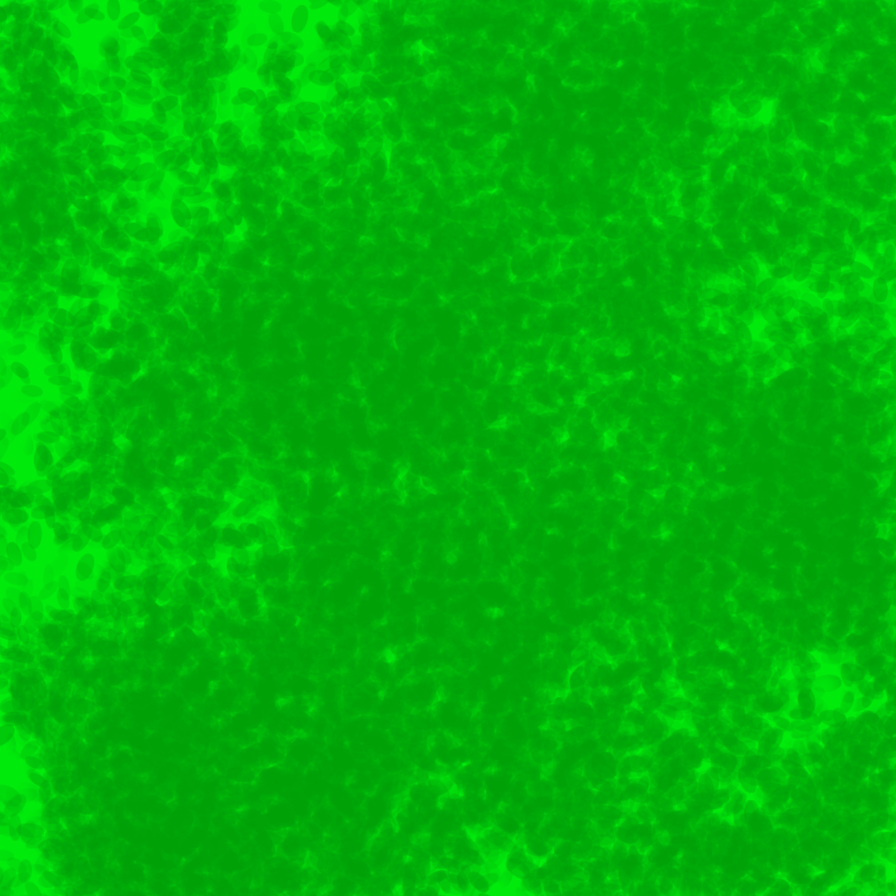
A Shadertoy shader for this texture:

```glsl
// Dense green foliage: translucent elliptical leaves, one per cell in a stack
// of turned and shifted grids, darken a bright ground. Low-frequency noise sets
// how many leaves pile up, so clumps sink to dark green and gaps stay bright.

#define LAYERS 38
#define CELL 0.035
#define LEAF_MIN 0.011
#define LEAF_MAX 0.017
#define LEAF_SOFTNESS 0.0012
#define CLUMP_SCALE vec2(5.6, 4.8)
#define MEAN_DENSITY 0.54
#define CLUMP_CONTRAST 1.8
#define GROWTH_FADE 0.05
#define EDGE_WIDTH 0.045
#define GROUND_GREEN vec3(0.0, 0.92, 0.045)
#define SHADE_GREEN vec3(0.0, 0.625, 0.028)

// One round of integer mixing between the four components
uvec4 stir(uvec4 v) {
    v.x += v.y * v.w;
    v.y += v.z * v.x;
    v.z += v.x * v.y;
    v.w += v.y * v.z;
    return v;
}

// Integer hash: four random values in 0..1 for a cell, layer and channel
vec4 hash4(ivec2 cell, int layer, int channel) {
    uvec4 v = uvec4(ivec4(cell, layer, channel)) * 1664525u + 1013904223u;
    v = stir(v);
    v ^= v >> 16u;
    v = stir(v);
    return vec4(v >> 8u) / 16777216.0;
}

float valueNoise(vec2 p, int octave) {
    ivec2 i = ivec2(floor(p));
    vec2 f = fract(p);
    f = f * f * (3.0 - 2.0 * f);
    float a = hash4(i, octave, 7).x;
    float b = hash4(i + ivec2(1, 0), octave, 7).x;
    float c = hash4(i + ivec2(0, 1), octave, 7).x;
    float d = hash4(i + ivec2(1, 1), octave, 7).x;
    return mix(mix(a, b, f.x), mix(c, d, f.x), f.y);
}

// Share of leaves that grow at p; thinner along the canvas border
float leafDensity(vec2 p, vec2 canvas) {
    vec2 q = p * CLUMP_SCALE;
    float clumps = 0.5 * valueNoise(q, 0)
                 + 0.3 * valueNoise(q * 2.0 + 3.7, 1)
                 + 0.2 * valueNoise(q * 4.0 + 8.1, 2);
    vec2 border = min(p, canvas - p);
    float inside = smoothstep(-0.02, EDGE_WIDTH, min(border.x, border.y));
    float density = MEAN_DENSITY + CLUMP_CONTRAST * (clumps - 0.5);
    return clamp(density, 0.07, 0.96) * mix(0.5, 1.0, inside);
}

// Soft-edged ellipse: 1 inside, 0 outside
float leafMask(vec2 p, float angle, vec2 radii, float softness) {
    float c = cos(angle), s = sin(angle);
    vec2 q = vec2(c * p.x + s * p.y, c * p.y - s * p.x);
    float dist = (length(q / radii) - 1.0) * radii.y;
    return 1.0 - smoothstep(-softness, softness, dist);
}

void mainImage(out vec4 fragColor, in vec2 fragCoord) {
    vec2 uv = fragCoord / iResolution.y;
    vec2 canvas = iResolution.xy / iResolution.y;
    float softness = max(LEAF_SOFTNESS, 0.75 / iResolution.y);
    float density = leafDensity(uv, canvas);
    float light = 1.0;

    // Golden-angle turn and a shift keep the grids from lining up
    const mat2 turn = mat2(-0.7374, 0.6755, -0.6755, -0.7374);
    vec2 grid = uv / CELL;

    for (int layer = 0; layer < LAYERS; layer++) {
        grid = turn * grid + vec2(0.618, 0.381);
        ivec2 cell = ivec2(floor(grid));
        vec4 leaf = hash4(cell, layer, 0);

        // The leaf's centre wanders only as far as its cell allows
        float halfLength = mix(LEAF_MIN, LEAF_MAX, leaf.w);
        vec2 wander = (leaf.xy - 0.5) * (CELL - 2.0 * halfLength);
        vec2 offset = (fract(grid) - 0.5) * CELL - wander;
        if (dot(offset, offset) > halfLength * halfLength) continue;

        vec2 radii = halfLength * vec2(1.0, mix(0.4, 0.6, fract(leaf.w * 7.0)));
        float mask = leafMask(offset, leaf.z * 3.14159, radii, softness);
        if (mask <= 0.0) continue;

        vec4 growth = hash4(cell, layer, 1);
        float grown = smoothstep(-GROWTH_FADE, GROWTH_FADE, density - growth.x);
        float opacity = mix(0.13, 0.43, growth.y);
        light *= 1.0 - opacity * mask * grown;
    }

    fragColor = vec4(mix(SHADE_GREEN, GROUND_GREEN, light), 1.0);
}
```
